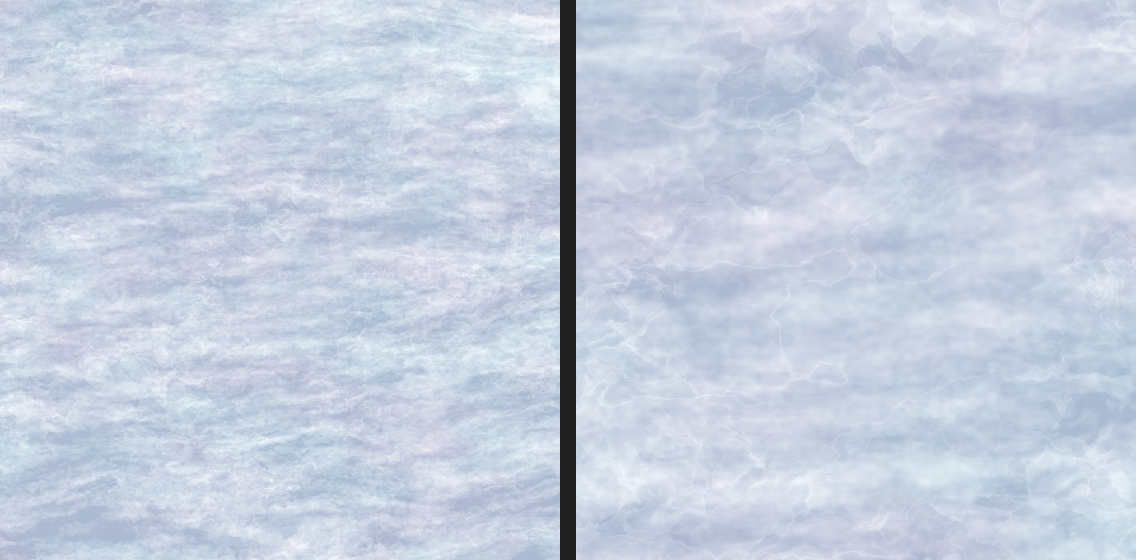
Left, the full canvas; right, a detail of the centre.
Reproduce this texture procedurally as a Shadertoy shader.

```glsl
// Pale icy water: drifting horizontal streaks, cracked facets and thin white veins.

float hash(vec2 p) {
    return fract(sin(dot(p, vec2(127.1, 311.7))) * 43758.5453);
}

float noise(vec2 p) {
    vec2 i = floor(p), f = fract(p);
    f = f * f * (3.0 - 2.0 * f);
    return mix(mix(hash(i), hash(i + vec2(1, 0)), f.x),
               mix(hash(i + vec2(0, 1)), hash(i + vec2(1, 1)), f.x), f.y);
}

float fbm(vec2 p) {
    float sum = 0.0, amp = 0.5;
    for (int i = 0; i < 5; i++) {
        sum += amp * noise(p);
        p = mat2(1.98, 0.16, -0.16, 1.98) * p + 17.3;
        amp *= 0.5;
    }
    return sum / 0.97;
}

// x: random shade of the nearest cell, y: gap to the second nearest
vec2 facets(vec2 p) {
    vec2 cell = floor(p);
    float near = 9.0, second = 9.0, shade = 0.0;
    for (int y = -1; y <= 1; y++) {
        for (int x = -1; x <= 1; x++) {
            vec2 c = cell + vec2(x, y);
            vec2 site = c + vec2(hash(c), hash(c + 57.0));
            float d = length(p - site);
            if (d < near) {
                second = near;
                near = d;
                shade = hash(c + 113.0);
            } else {
                second = min(second, d);
            }
        }
    }
    return vec2(shade, second - near);
}

// Thin bright line along the middle level of a noise field
float vein(vec2 p, float width) {
    return 1.0 - smoothstep(0.0, width, abs(fbm(p) - 0.5));
}

void mainImage(out vec4 fragColor, in vec2 fragCoord) {
    vec2 uv = fragCoord / iResolution.xy;

    // Bend the plane so that streaks wander and lean gently upward
    vec2 warp = vec2(fbm(uv * vec2(5, 8)), fbm(uv * vec2(4, 7) + 31.0)) - 0.5;
    vec2 fine = vec2(fbm(uv * 45.0 + 5.0), fbm(uv * 45.0 + 83.0)) - 0.5;
    vec2 flow = uv + warp * vec2(0.12, 0.07);
    flow.y -= 0.10 * uv.x * (1.0 - 0.6 * uv.y);

    // Streaks of three lengths over broad light and dark areas
    float streak = fbm(flow * vec2(6, 27) + 3.0);
    float ripple = fbm(flow * vec2(14, 58) + 41.0);
    float thread = fbm(flow * vec2(34, 125) + fine * 0.8 + 13.0);
    float broad = fbm(uv * vec2(2.2, 4.5) + 9.0);
    float tone = 0.45 + 1.0 * (streak - 0.5) + 1.0 * (ripple - 0.5)
               + 0.5 * (thread - 0.5) + 0.55 * (broad - 0.5);
    tone += 0.3 * smoothstep(0.55, 0.0, length(uv - vec2(1.0, 1.0)));

    // Broken plates at three sizes, with pale rims that come and go
    float crackle = smoothstep(0.35, 0.6, fbm(uv * vec2(6, 8) + 61.0));
    for (int i = 0; i < 3; i++) {
        float scale = 16.0 + 15.0 * float(i);
        vec2 plate = facets((flow + fine * 0.04) * scale * vec2(1.0, 1.6) + 19.0 * float(i));
        float rim = 1.0 - smoothstep(0.0, 0.11, plate.y);
        tone += (plate.x - 0.5) * 0.27 * smoothstep(0.0, 0.07, plate.y) * (0.45 + 0.55 * crackle);
        tone += 0.20 * rim * crackle * noise(uv * 31.0 + 7.0);
    }

    // Wispy white veins
    float wisps = vein(flow * vec2(5, 13) + fine * 0.3 + 71.0, 0.014)
                + 0.7 * vein(uv * vec2(11, 17) + fine * 0.5 + 29.0, 0.02);
    tone += 0.24 * wisps * smoothstep(0.3, 0.65, noise(uv * vec2(10, 14) + 47.0));

    // Fine mottling
    tone += 0.24 * (noise(uv * vec2(120, 190)) - 0.5) + 0.20 * (noise(uv * 260.0) - 0.5);

    // Slate blue to near white, drifting between lavender and cyan
    vec3 slate = vec3(0.685, 0.738, 0.828), frost = vec3(0.888, 0.917, 0.952);
    vec3 color = mix(slate, frost, clamp(tone, -0.05, 1.25));
    float tint = fbm(uv * vec2(9, 15) + 97.0) - 0.47;
    color += tint * vec3(-0.06, 0.035, 0.01);

    fragColor = vec4(clamp(color, 0.0, 1.0), 1.0);
}
```
